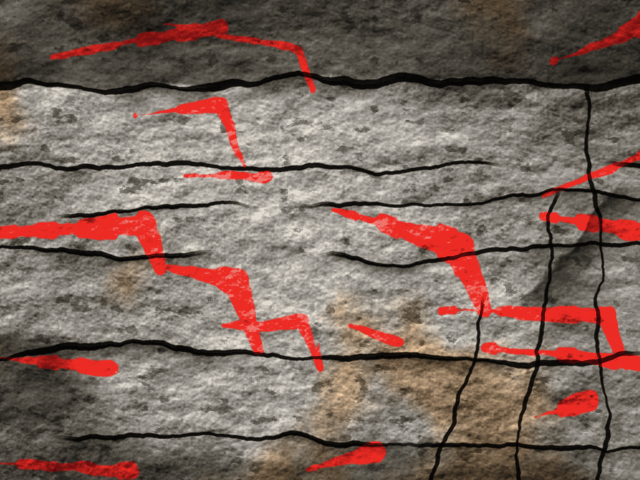
A Shadertoy shader for this texture:

```glsl
const vec3 COOL_TINT = vec3(1.03, 1.0, 0.95);
const vec3 WARM_TINT = vec3(1.08, 1.01, 0.88);
const vec3 RUST_TINT = vec3(1.10, 0.90, 0.68);
const vec3 PAINT_DARK = vec3(0.42, 0.06, 0.06);
const vec3 PAINT_MID = vec3(0.92, 0.17, 0.14);
const vec3 PAINT_LIGHT = vec3(0.93, 0.46, 0.43);
const vec2 LIGHT_STEP = vec2(-0.002, 0.004);
const float RELIEF = 1.9;
const float ROCK_TONE = 0.57;
const int BEDS = 6;
const float BED_LEVEL[6] = float[6](0.84, 0.66, 0.58, 0.47, 0.26, 0.09);
const float BED_DEPTH[6] = float[6](2.2, 0.9, 0.7, 1.0, 1.5, 1.1);
const int JOINTS = 3;
const vec2 STROKE_GRID = vec2(3.0, 6.0);
const int STROKES = 18;

float hash(vec2 p) {
    return fract(sin(dot(p, vec2(127.1, 311.7))) * 43758.5453);
}

float noise(vec2 p) {
    vec2 i = floor(p), f = fract(p);
    f = f * f * (3.0 - 2.0 * f);
    return mix(mix(hash(i), hash(i + vec2(1, 0)), f.x),
               mix(hash(i + vec2(0, 1)), hash(i + vec2(1, 1)), f.x), f.y);
}

float fbm(vec2 p) {
    float sum = 0.0, amp = 0.516;
    for (int i = 0; i < 5; i++) {
        sum += amp * noise(p);
        p = mat2(1.6, 1.2, -1.2, 1.6) * p + 7.3;
        amp *= 0.5;
    }
    return sum;
}

float relief(vec2 p) {
    return fbm(p * vec2(18.0, 26.0)) + 0.8 * fbm(p * vec2(5.0, 10.0) + 31.0);
}

// Distance to a segment whose half width runs from w.x to w.y
float taper(vec2 p, vec2 a, vec2 b, vec2 w) {
    vec2 ab = b - a;
    float t = clamp(dot(p - a, ab) / dot(ab, ab), 0.0, 1.0);
    return length(p - a - ab * t) - mix(w.x, w.y, t);
}

// Plateaus joined by short ramps, for stepped paint edges
float steps(float x) {
    float i = floor(x);
    return mix(hash(vec2(i, 3.0)), hash(vec2(i + 1.0, 3.0)), smoothstep(0.75, 1.0, x - i));
}

// Tapering strokes, some bent into a steep limb
float paintDistance(vec2 p, float aspect) {
    float d = 1.0;
    p += 0.009 * (vec2(fbm(p * 30.0), fbm(p * 30.0 + 50.0)) - 0.5);
    p.y += 0.02 * (fbm(p * 7.0) - 0.5);
    for (int i = 0; i < STROKES; i++) {
        float k = float(i);
        vec2 cell = vec2(mod(k, STROKE_GRID.x), floor(k / STROKE_GRID.x));
        vec2 jitter = vec2(hash(vec2(k, 1.0)), hash(vec2(k, 2.0)));
        vec2 mid = (cell + jitter) / STROKE_GRID * vec2(aspect, 0.94);
        float angle = 0.75 * (hash(vec2(k, 4.0)) - 0.42);
        float reach = 0.05 + 0.13 * hash(vec2(k, 5.0));
        float width = 0.007 + 0.02 * hash(vec2(k, 6.0));
        vec2 along = reach * vec2(cos(angle), sin(angle));
        float ragged = width * 0.7 * (steps(p.x * 24.0 + k * 9.0) - 0.5);
        d = min(d, taper(p, mid - along, mid + along, width * vec2(0.25, 1.1)) - ragged);
        if (hash(vec2(k, 7.0)) > 0.5) {
            vec2 limb = vec2(0.04, -0.11) * (0.7 + 0.6 * jitter.x);
            d = min(d, taper(p, mid + along, mid + along + limb, width * vec2(1.0, 0.5)) - ragged);
        }
    }
    return d;
}

// Multiplier for bedding cracks, joints and the shade beside them
float crackShade(vec2 p, float aa) {
    float shade = 1.0;
    for (int i = 0; i < BEDS; i++) {
        float k = float(i) * 7.0;
        float level = BED_LEVEL[i] + 0.09 * (fbm(vec2(p.x * 2.5, k)) - 0.5)
                    + 0.03 * (fbm(vec2(p.x * 13.0, k + 3.0)) - 0.5);
        float d = p.y - level;
        float present = smoothstep(0.25, 0.45, noise(vec2(p.x * 3.5, k + 1.0)) + 0.25 * (BED_DEPTH[i] - 0.8));
        float w = 0.0022 * BED_DEPTH[i] * (0.3 + 1.4 * noise(vec2(p.x * 11.0, k + 5.0)));
        float crack = 1.0 - smoothstep(w, w + aa + 0.002, abs(d));
        float overhang = step(d, 0.0) * exp(d / (0.016 * BED_DEPTH[i]))
                       * smoothstep(0.4, 0.75, noise(vec2(p.x * 6.0, k + 2.0)));
        shade *= (1.0 - 0.9 * present * crack) * (1.0 - 0.6 * present * overhang);
    }
    for (int j = 0; j < JOINTS; j++) {
        float k = float(j);
        float x = 0.9 + 0.18 * k + (0.3 - 0.17 * k) * p.y
                + 0.06 * (fbm(vec2(p.y * 9.0, k * 5.0 + 60.0)) - 0.5);
        float w = 0.003 * noise(vec2(p.y * 12.0, k + 80.0));
        float crack = 1.0 - smoothstep(w, w + aa + 0.002, abs(p.x - x));
        shade *= 1.0 - 0.88 * crack * (1.0 - smoothstep(0.0, 0.04, p.y - 0.36 - 0.22 * k));
    }
    return shade;
}

// Broad dark areas: upper bed, foot of the face, slanting overhang
float weathering(vec2 p) {
    float n = fbm(p * 5.0 + 12.0) - 0.5;
    float top = BED_LEVEL[0] + 0.09 * (fbm(vec2(p.x * 2.5, 0.0)) - 0.5);
    float shade = mix(1.0, 0.46 + 0.5 * n, smoothstep(-0.004, 0.008, p.y - top));
    shade *= mix(0.6, 1.0, smoothstep(0.06, 0.14, p.y + 0.2 * n + 0.05 * p.x));
    shade *= mix(0.5, 1.0, smoothstep(0.0, 0.05, length((p - vec2(0.0, 0.2)) * vec2(0.5, 1.0)) - 0.06 + 0.1 * n));
    vec2 q = p - vec2(1.18, 0.5);
    float s = dot(q, vec2(0.79, -0.61)) + 0.1 * n;
    float span = 1.0 - smoothstep(0.12, 0.17, abs(dot(q, vec2(0.61, 0.79))));
    shade *= 1.0 - 0.7 * span * smoothstep(0.0, 0.008, s) * exp(-max(s, 0.0) / 0.07);
    return shade * mix(1.0, 0.82, smoothstep(1.05, 1.2, p.x));
}

void mainImage(out vec4 fragColor, in vec2 fragCoord) {
    vec2 p = fragCoord / iResolution.y;
    float aa = 1.2 / iResolution.y;

    // Rock brightness from slope lighting, blotches, pits and grain
    float tone = ROCK_TONE + 0.55 * (fbm(p * vec2(3.0, 5.0)) - 0.5);
    tone += RELIEF * (relief(p) - relief(p + LIGHT_STEP));
    tone += 0.16 * (noise(p * 190.0) - 0.5);
    tone *= 1.0 - 0.4 * smoothstep(0.64, 0.78, fbm(p * vec2(32.0, 48.0) + 5.0));
    tone = clamp(tone * weathering(p) * crackShade(p, aa), 0.02, 0.86);

    vec3 color = tone * mix(WARM_TINT, COOL_TINT, smoothstep(0.2, 0.6, tone));
    color *= mix(vec3(1.0), RUST_TINT, 0.7 * smoothstep(0.58, 0.76, fbm(p * 4.0 + 40.0)));

    // Paint follows the light and dark of the stone
    vec3 paint = mix(PAINT_DARK, PAINT_MID, smoothstep(0.08, 0.42, tone));
    paint = mix(paint, PAINT_LIGHT, smoothstep(0.6, 0.8, tone));
    paint *= smoothstep(-0.05, 0.12, tone);
    float cover = 1.0 - smoothstep(-aa, aa, paintDistance(p, iResolution.x / iResolution.y));
    fragColor = vec4(mix(color, paint, cover), 1.0);
}
```
